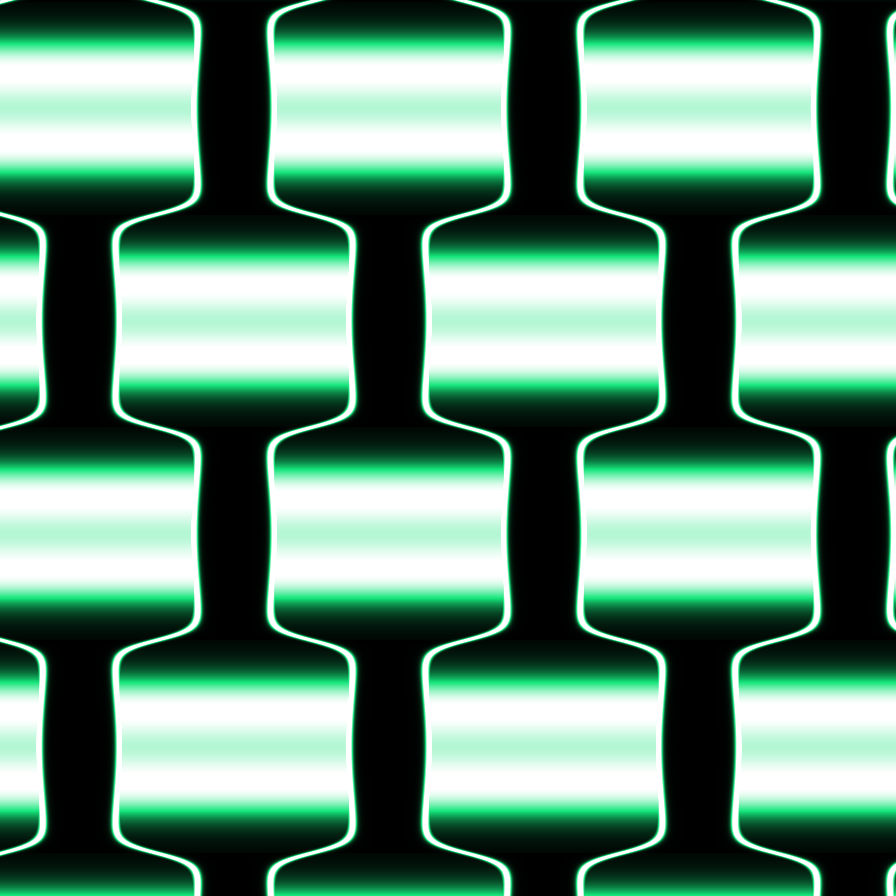
Reproduce this pattern procedurally as a Shadertoy shader.

```glsl
// Staggered glowing green bars with waisted sides, outlined by wavy neon lines.

#define PERIOD 0.3457               // bar spacing across
#define ROW 0.2376                  // row height
#define ORIGIN vec2(0.607, 0.523)   // bar centre line, row boundary
#define SWING 0.0475                // sideways reach of the outline
#define SNAP 6.0                    // sharpness of the turn between rows
#define WAIST 0.13                  // narrowing at the middle of a bar
#define LINE 0.0039                 // half width of the outline
#define BAND 0.60                   // lit part of the row height
#define GLOW vec3(0.08, 0.90, 0.48)

const float PI = 3.14159265;

// Black to green for 0..1, green to white for 1..2
vec3 neonRamp(float level) {
    return mix(GLOW * clamp(level, 0.0, 1.0), vec3(1.0), clamp(level - 1.0, 0.0, 1.0));
}

// Brightness across a bar: u is 0 at its middle, 1 at the row boundary
float barLevel(float u) {
    float body = 2.08 / (1.0 + pow(u / BAND, 8.0));
    float dip = 0.40 * exp(-u * u / 0.04);
    return body - dip;
}

// Bright core with a soft halo
float lineLevel(float d) {
    float t = d / LINE;
    t *= t;
    return 2.4 / (1.0 + t * t);
}

void mainImage(out vec4 fragColor, in vec2 fragCoord) {
    vec2 p = fragCoord / iResolution.y - ORIGIN;
    float row = p.y / ROW;

    // Outline: a squared wave that swaps bars and gaps on every row
    float wave = sin(PI * row);
    float turn = tanh(SNAP * wave);
    float halfWidth = 0.25 * PERIOD + SWING * turn * (1.0 - WAIST * wave * wave);
    float slope = SWING * SNAP * (1.0 - turn * turn) * cos(PI * row) * PI / ROW;

    // Signed offset from the outline, partly corrected for its slope
    float x = abs(fract(p.x / PERIOD + 0.5) - 0.5) * PERIOD;
    float edge = (halfWidth - x) / pow(1.0 + slope * slope, 0.25);

    // Bars lie on alternating sides of the outline
    float side = wave < 0.0 ? -1.0 : 1.0;
    float inside = smoothstep(-0.0015, 0.0015, edge * side);
    float u = abs(fract(row) - 0.5) * 2.0;

    float level = max(barLevel(u) * inside, lineLevel(abs(edge)));
    fragColor = vec4(neonRamp(level), 1.0);
}
```
